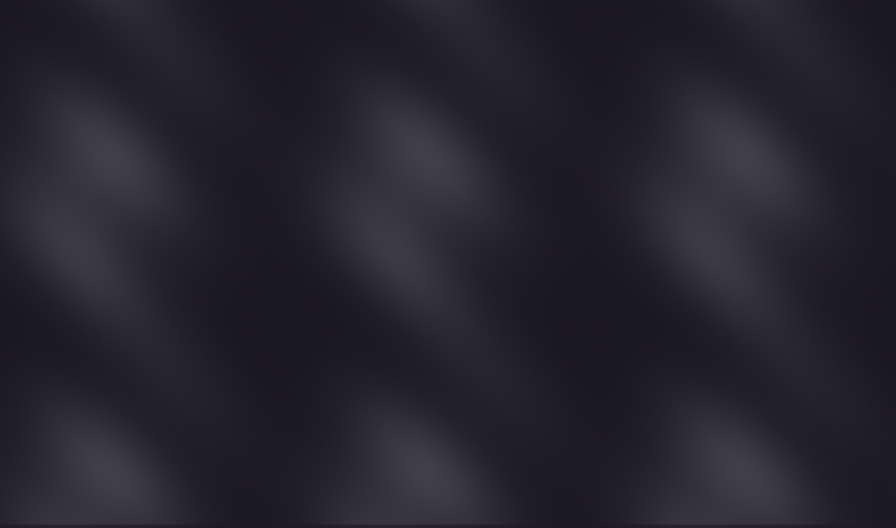
Write a Shadertoy shader that draws this pattern.

```glsl
// Soft diagonal smoke-grey smudges tiled on a dark violet ground

float hash(vec2 p) {
    return fract(sin(dot(p, vec2(127.1, 311.7))) * 43758.5);
}

// Gaussian smudge stretched along the falling diagonal
float smudge(vec2 offset, float along, float across) {
    vec2 d = vec2(offset.x + offset.y, offset.x - offset.y) * 0.7071;
    d /= vec2(along, across);
    return exp(-0.5 * dot(d, d));
}

// All smudges of one tile
float tileGlow(vec2 p) {
    // Two bright streaks
    float glow = 0.64 * smudge(p - vec2(0.35, 0.47), 0.21, 0.09);
    glow += 0.56 * smudge(p - vec2(0.265, 0.835), 0.19, 0.09);
    // Haze between and around them
    glow += 0.35 * smudge(p - vec2(0.21, 0.61), 0.17, 0.16);
    glow += 0.22 * smudge(p - vec2(0.37, 0.63), 0.26, 0.20);
    // Faint trailing streak
    glow += 0.28 * smudge(p - vec2(0.55, 0.18), 0.23, 0.10);
    return glow;
}

void mainImage(out vec4 fragColor, in vec2 fragCoord) {
    vec2 uv = fragCoord / iResolution.y;

    // Square tiles counted from the top left, y pointing down
    vec2 cell = fract(vec2(uv.x, 1.0 - uv.y) / 0.6);

    // Neighbouring tiles bleed over the seams
    float glow = 0.0;
    for (int y = -1; y <= 1; y++) {
        for (int x = -1; x <= 1; x++) {
            glow += tileGlow(cell + vec2(x, y));
        }
    }

    vec3 ground = vec3(0.098, 0.087, 0.134);
    vec3 smoke = vec3(0.255, 0.246, 0.290);
    vec3 color = mix(ground, smoke, min(glow, 1.1));

    // Faint grain
    color += (hash(floor(uv * 300.0)) - 0.5) * 0.004;

    // Thin violet shade along the bottom edge
    float edge = 1.0 - smoothstep(0.004, 0.009, uv.y);
    color = mix(color, vec3(0.125, 0.09, 0.16), 0.7 * edge);

    fragColor = vec4(color, 1.0);
}
```
